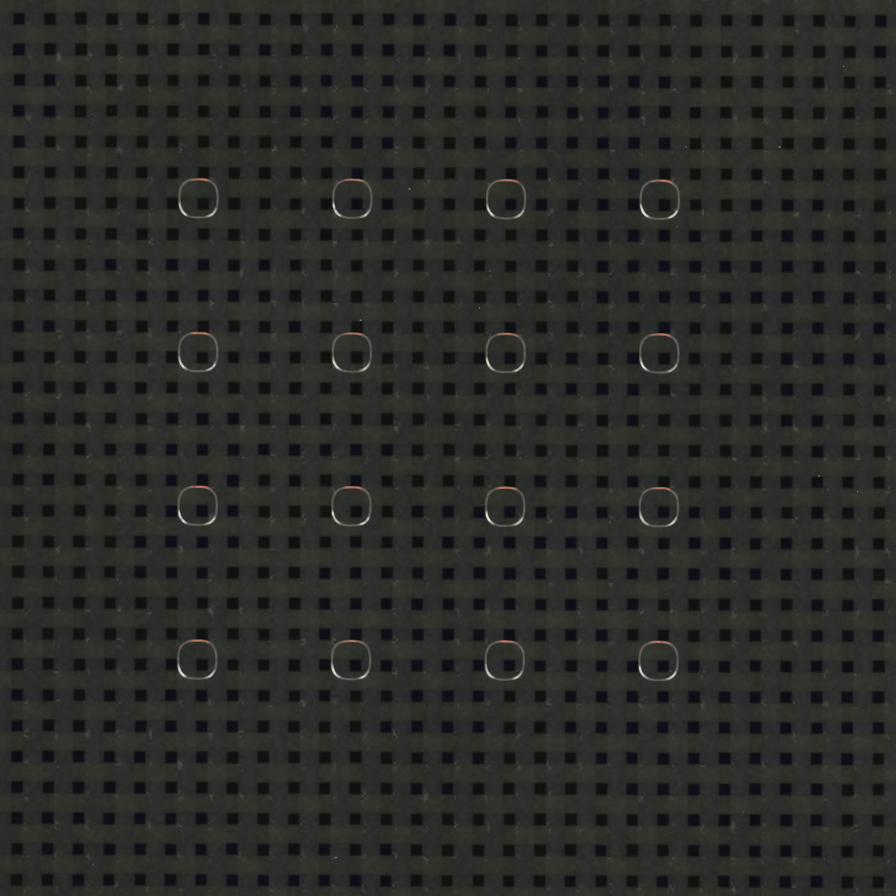
Give the GLSL for this texture, as a three.js fragment shader.

```glsl
// Dark plain-weave mesh: a 29 x 29 grid of small square holes, tilted slightly,
// with a 4 x 4 set of thin glassy rings on every fifth hole. Yarns and holes come
// from a repeated cell, rings from a superellipse, wear from sine-hash noise.
varying vec2 vUv;

const float PITCH = 0.03432;                // spacing of the holes
const vec2  CENTER = vec2(0.5007, 0.4974);  // middle hole
const float TILT = 0.0029;                  // small-angle rotation
const float HOLE_HALF = 0.183;              // in cells
const float HOLE_ROUND = 0.035;
const float EDGE = 0.055;                   // softness, in cells
const float YARN_HALF = 0.31;

const float RING_STEP = 5.0;                // cells between rings
const float RING_LAST = 3.0;                // last ring index per axis
const vec2  RING_FIRST = vec2(-8.0, -7.0);
const vec2  RING_SHIFT = vec2(-0.155, 0.17);
const float RING_RADIUS = 0.62;
const float RING_POWER = 2.7;
const float RING_WIDTH = 0.043;
const int   DUST_COUNT = 14;

const vec3 OLIVE = vec3(0.172, 0.180, 0.158);
const vec3 OLIVE_LIGHT = vec3(0.202, 0.210, 0.182);
const vec3 SLATE = vec3(0.170, 0.180, 0.180);
const vec3 HOLE_WARM = vec3(0.062, 0.062, 0.055);
const vec3 HOLE_BLUE = vec3(0.050, 0.052, 0.080);
const vec3 GLINT = vec3(0.34, 0.31, 0.28);
const vec3 RING_GREY = vec3(0.46, 0.43, 0.41);
const vec3 RING_WHITE = vec3(0.94, 0.93, 0.88);
const vec3 RING_RED = vec3(0.82, 0.48, 0.36);

float hash(vec2 p) {
  return fract(sin(dot(p, vec2(127.1, 311.7))) * 43758.5453);
}

float noise(vec2 p) {
  vec2 i = floor(p), f = fract(p);
  f = f * f * (3.0 - 2.0 * f);
  return mix(mix(hash(i), hash(i + vec2(1.0, 0.0)), f.x),
             mix(hash(i + vec2(0.0, 1.0)), hash(i + 1.0), f.x), f.y);
}

// Over-under yarns; q is in cells with holes at whole numbers
vec3 weave(vec2 q) {
  vec2 crossing = floor(q);
  vec2 c = fract(q) - 0.5;
  float parity = mod(crossing.x + crossing.y, 2.0);
  vec2 on = 1.0 - smoothstep(YARN_HALF - EDGE, YARN_HALF + EDGE, abs(c));
  vec2 bulge = 1.0 - 0.10 * c * c / (YARN_HALF * YARN_HALF);
  float lift = on.x * on.y;
  vec3 warp = mix(SLATE, OLIVE, 0.45 * noise(q * 0.7)) * bulge.x;
  vec3 weft = mix(OLIVE, OLIVE_LIGHT, 0.25 + 0.65 * lift) * bulge.y;
  float weftOnTop = on.y * mix(1.0, 0.25 + 0.65 * parity, on.x);
  return mix(warp, weft, weftOnTop);
}

float holeMask(vec2 f) {
  vec2 b = abs(f) - HOLE_HALF + HOLE_ROUND;
  float d = length(max(b, 0.0)) + min(max(b.x, b.y), 0.0) - HOLE_ROUND;
  return 1.0 - smoothstep(-EDGE, EDGE, d);
}

// Ring colour in rgb, coverage in a
vec4 ring(vec2 q) {
  vec2 origin = RING_FIRST + RING_SHIFT;
  vec2 id = clamp(floor((q - origin) / RING_STEP + 0.5), 0.0, RING_LAST);
  vec2 d = q - origin - id * RING_STEP;
  vec2 powered = pow(abs(d) + 0.0001, vec2(RING_POWER));
  float dist = pow(powered.x + powered.y, 1.0 / RING_POWER) - RING_RADIUS;
  float line = 1.0 - smoothstep(0.2 * RING_WIDTH, RING_WIDTH + 0.02, abs(dist));
  vec2 dir = normalize(d + 0.0001);
  float lowerLeft = smoothstep(0.88, 0.99, dot(dir, vec2(-0.82, -0.57)));
  float lowerRight = smoothstep(0.92, 1.0, dot(dir, vec2(0.66, -0.75)));
  float top = smoothstep(0.80, 0.98, dot(dir, vec2(0.10, 0.99)));
  float sparkle = noise(d * 9.0 + id * 17.0);
  vec3 color = mix(RING_GREY, RING_RED, top * (0.3 + 0.7 * sparkle));
  color = mix(color, RING_WHITE, max(lowerLeft, 0.8 * lowerRight) * (0.5 + 0.5 * sparkle));
  float strength = 0.50 + 0.35 * sparkle + 0.3 * max(max(lowerLeft, lowerRight), top);
  return vec4(color, line * min(strength, 1.0));
}

void main() {
  vec2 p = vUv - CENTER;
  vec2 q = vec2(p.x - TILT * p.y, p.y + TILT * p.x) / PITCH;
  vec2 id = floor(q + 0.5);

  // Fabric with broad tint drift and fine grain
  vec3 color = weave(q);
  color *= 0.95 + 0.10 * noise(vUv * 6.0);
  color += 0.022 * (noise(q * 7.0) - 0.5) + 0.014 * (noise(q * 15.0) - 0.5);

  // Faint fibre glints at the lower right of each hole
  vec2 g = q - id - vec2(0.29, -0.25);
  float glint = exp(-dot(g * g, vec2(90.0, 35.0))) * smoothstep(0.35, 0.9, noise(q * 12.0));
  color = mix(color, GLINT, glint * (0.35 + 0.55 * hash(id + 3.7)));

  // Holes, slightly uneven in size, place and tint
  vec2 jitter = 0.03 * (vec2(hash(id), hash(id + 9.1)) - 0.5);
  vec2 f = (q - id + jitter) * (0.97 + 0.08 * hash(id + 5.3));
  vec3 dark = mix(HOLE_WARM, HOLE_BLUE, smoothstep(0.3, 0.7, noise(id * 0.35) * 0.7 + 0.3 * hash(id)));
  color = mix(color, dark + 0.012 * noise(q * 10.0), holeMask(f));

  // Scattered dust
  for (int i = 0; i < DUST_COUNT; i++) {
    float n = float(i);
    vec2 spot = vec2(hash(vec2(n, 1.3)), hash(vec2(n, 7.9)));
    float size = mix(0.0009, 0.0018, hash(vec2(n, 4.4)));
    float dust = 1.0 - smoothstep(0.3 * size, size, length(vUv - spot));
    color = mix(color, vec3(0.55, 0.54, 0.50), dust * (0.3 + 0.6 * hash(vec2(n, 2.6))));
  }

  vec4 r = ring(q);
  gl_FragColor = vec4(mix(color, r.rgb, r.a), 1.0);
}
```
